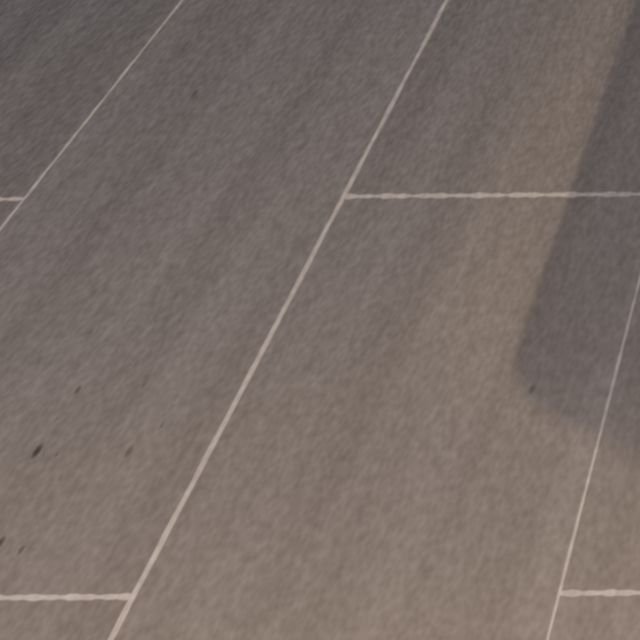
A WebGL 2 fragment shader for this texture:

```glsl
#version 300 es
precision highp float;

uniform vec2 u_resolution;
out vec4 fragColor;

const vec2 VANISH = vec2(1.503, 2.53);     // where the long joints converge
const float FIRST_JOINT = -0.796;          // slope of the first long joint
const float PLANK_WIDTH = 0.27;            // slope step between long joints
const float PLANK_LENGTH = 0.2756;         // step of inverse depth between cross joints
const float CROSS_START = 0.5443;
const float CROSS_TILT = 0.008;
const float THIN_JOINT = 0.0010;           // half widths per unit of depth
const float WIDE_JOINT = 0.0018;
const float CROSS_JOINT = 0.0018;
const float JOINT_SOFTNESS = 0.0026;
const vec3 STONE_DARK = vec3(0.355, 0.335, 0.338);
const vec3 STONE_LIGHT = vec3(0.570, 0.504, 0.458);
const vec3 GROUT_FAR = vec3(0.61, 0.565, 0.54);
const vec3 GROUT_NEAR = vec3(0.76, 0.695, 0.65);
const vec3 SHADE_TINT = vec3(0.83, 0.845, 0.88);
const vec3 WARM_GLOW = vec3(0.026, 0.017, 0.004);
const vec3 PIT_COLOR = vec3(0.20, 0.17, 0.16);
const vec2 PIT_CELL = vec2(0.016, 0.022);
const float SHADE_ROUNDING = 0.07;
const float GRAIN = 0.062;
const float STREAK = 0.008;

vec2 hash2(vec2 p) {
    vec3 q = fract(p.xyx * vec3(0.1031, 0.1030, 0.0973));
    q += dot(q, q.yzx + 33.33);
    return fract((q.xx + q.yz) * q.zy);
}

// Distance to the nearest scattered point
float cellular(vec2 p) {
    vec2 cell = floor(p), local = fract(p);
    float nearest = 2.0;
    for (int j = -1; j <= 1; j++) {
        for (int i = -1; i <= 1; i++) {
            vec2 offset = vec2(i, j);
            vec2 delta = offset + hash2(cell + offset) - local;
            nearest = min(nearest, dot(delta, delta));
        }
    }
    return sqrt(nearest);
}

// Opposed cell layers cancel the honeycomb look
float grain(vec2 p) {
    float lit = cellular(p) - cellular(p * 0.83 + 31.7);
    return 0.6 * lit + 0.4 * (cellular(p * 0.47 + 5.3) - cellular(p * 0.41 + 17.9));
}

float streaks(vec2 p) {
    float drift = sin(p.y * 9.0 + p.x * 11.0);
    return sin(p.x * 63.0 + drift) + 0.7 * sin(p.x * 117.0 - 1.3 * drift)
         + 0.5 * sin(p.x * 211.0 + p.y * 17.0);
}

// Elongated pits, densest along one worn band
float pits(vec2 p, float down) {
    vec2 grid = p / PIT_CELL;
    vec2 cell = floor(grid);
    vec2 pick = hash2(cell + 71.0), jitter = hash2(cell + 19.0);
    float band = (p.x + 0.65) / 0.055;
    float worn = exp(-band * band) * smoothstep(0.25, 0.45, down);
    vec2 radius = mix(vec2(0.10, 0.12), vec2(0.19, 0.29), pick.y * pick.y);
    float d = length((fract(grid) - mix(vec2(0.3), vec2(0.7), jitter)) / radius);
    float depth = mix(0.15, 0.75, pick.y * pick.y) * mix(0.55, 1.0, worn);
    return step(pick.x, 0.012 + 0.30 * worn) * (1.0 - smoothstep(0.1, 1.2, d)) * depth;
}

// Positive inside the shaded corner
float shadeDistance(float x, float down) {
    float side = (x - 0.993 + 0.34 * down) * 0.947;
    float base = (0.63 + 0.55 * (x - 0.83) - down) * 0.876;
    vec2 gap = max(SHADE_ROUNDING - vec2(side, base), 0.0);
    return SHADE_ROUNDING - length(gap);
}

float jointMask(float d, float halfWidth, float pixel) {
    float soft = max(JOINT_SOFTNESS, pixel);
    return 1.0 - smoothstep(halfWidth - soft, halfWidth + soft, d);
}

void main() {
    vec2 uv = gl_FragCoord.xy / u_resolution;
    float pixel = 1.0 / min(u_resolution.x, u_resolution.y);
    float down = 1.0 - uv.y;

    // Floor coordinates in perspective
    float depth = VANISH.y - uv.y;
    float slope = (uv.x - VANISH.x) / depth;
    vec2 plane = vec2(slope, log(depth));
    float column = (slope - FIRST_JOINT) / PLANK_WIDTH;
    float plank = floor(column);
    float crossDepth = depth + CROSS_TILT * (uv.x - 0.5);
    float row = (1.0 / crossDepth - CROSS_START) / PLANK_LENGTH
              + 0.5 * (1.0 - mod(plank, 2.0));

    // Stone with grain and streaks
    float speck = grain(plane * vec2(230.0, 160.0) + 400.0);
    float light = 0.02 + 0.78 * down + 0.30 * uv.x * (1.0 - 0.5 * down);
    vec3 color = mix(STONE_DARK, STONE_LIGHT, light);
    color += GRAIN * speck + STREAK * streaks(plane);
    color += 0.012 * (hash2(vec2(plank, floor(row)) + 40.0).x - 0.5);
    color = mix(color, PIT_COLOR, pits(plane, down));

    // Long and staggered cross joints
    float wobble = 0.0007 * (sin(uv.x * 90.0) + sin(uv.x * 217.0 + down * 60.0));
    float nearest = floor(column + 0.5);
    float along = abs(column - nearest) * PLANK_WIDTH * depth / sqrt(1.0 + slope * slope);
    float across = abs(fract(row + 0.5) - 0.5) * PLANK_LENGTH * depth * depth;
    float halfWidth = mix(THIN_JOINT, WIDE_JOINT, mod(nearest, 2.0)) * depth;
    float joint = max(jointMask(along + 0.4 * wobble, halfWidth, pixel),
                      jointMask(across + wobble, CROSS_JOINT * depth, pixel));
    vec3 grout = mix(GROUT_FAR, GROUT_NEAR, down) + 0.08 * speck;
    color = mix(color, grout, 0.88 * joint);

    // Shaded corner and the warm strip beside it
    float shade = shadeDistance(uv.x, down);
    float lower = smoothstep(0.5, 0.75, down);
    float edge = 0.007 + 0.022 * lower;
    float strip = (shade + 0.06) / 0.09;
    color += WARM_GLOW * exp(-strip * strip) * (1.0 - 0.9 * lower);
    float cover = smoothstep(-edge, edge, shade) * (1.0 - 0.35 * lower);
    color *= mix(vec3(1.0), SHADE_TINT, cover);

    fragColor = vec4(clamp(color, 0.0, 1.0), 1.0);
}
```
